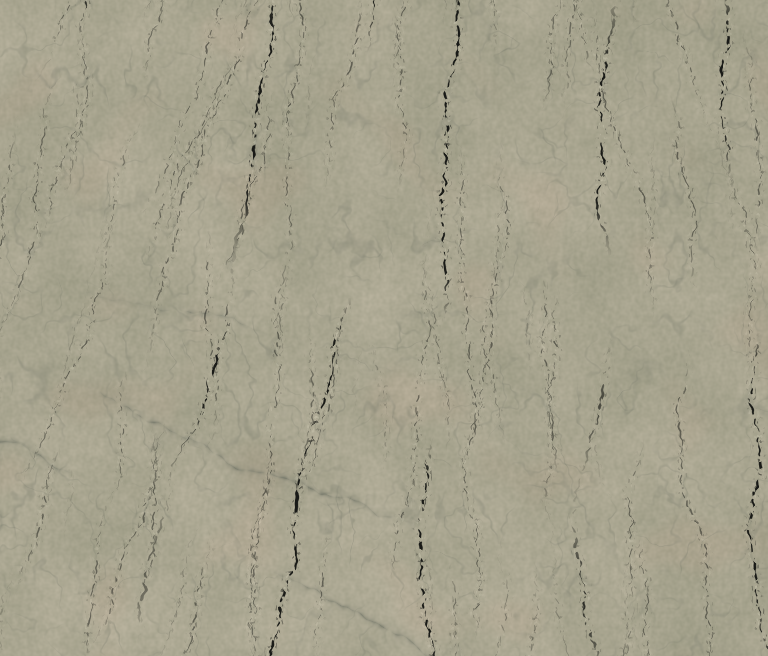
A Shadertoy shader for this texture:

```glsl
#define LIGHT vec3(0.706, 0.685, 0.603)
#define DARK vec3(0.606, 0.602, 0.515)
#define GREY vec3(0.465, 0.475, 0.420)
#define INK vec3(0.070, 0.075, 0.065)
#define BLOTCH_SCALE 8.0
#define GRAIN 0.34
#define MAIN_VEINS 6.0
#define FINE_VEINS 40.0
#define MAIN_WIDTH 0.0019
#define FINE_WIDTH 0.0009
#define SEAMS 3.0

float hash(float n) { return fract(sin(n * 127.1 + 3.7) * 43758.5); }

vec2 gradientAt(vec2 cell) {
    float angle = 6.2832 * fract(sin(dot(cell, vec2(127.1, 311.7))) * 43758.5);
    return vec2(cos(angle), sin(angle));
}

float noise(vec2 p) {
    vec2 i = floor(p), f = p - i;
    vec2 u = f * f * f * (f * (f * 6.0 - 15.0) + 10.0);
    vec2 e = vec2(0.0, 1.0);
    float low = mix(dot(gradientAt(i), f), dot(gradientAt(i + e.yx), f - e.yx), u.x);
    float high = mix(dot(gradientAt(i + e.xy), f - e.xy), dot(gradientAt(i + e.yy), f - e.yy), u.x);
    return mix(low, high, u.y);
}

float fbm(vec2 p) {
    float sum = 0.0, amp = 1.0;
    for (int k = 0; k < 5; k++) {
        sum += amp * noise(p);
        p = mat2(1.6, 1.2, -1.2, 1.6) * p + 7.3;
        amp *= 0.55;
    }
    return sum;
}

float stroke(float d, float width) {
    float soft = 0.75 / iResolution.y;
    return 1.0 - smoothstep(width - soft, width + soft, d);
}

// Steep broken cracks: x holds the dark ink, y the pale flecks beside it
vec2 cracks(vec2 p, float count, float seed, float width, float cover) {
    float aspect = iResolution.x / iResolution.y;
    vec2 marks = vec2(0.0);
    for (float i = 0.0; i < count; i++) {
        float id = i + seed, row = id * 3.7 + 0.5;
        float across = (i + hash(id)) / count;
        float lean = mix(0.34, -0.14, across) + 0.18 * (hash(id + 0.5) - 0.5);
        float x = mix(-0.06, aspect + 0.06, across) + lean * (p.y - 0.5)
            + 0.080 * noise(vec2(p.y * 2.3, row))
            + 0.022 * noise(vec2(p.y * 9.0, row + 0.3))
            + 0.007 * noise(vec2(p.y * 38.0, row + 0.6))
            + 0.005 * noise(vec2(p.y * 95.0, row + 0.9));
        float d = abs(p.x - x);
        if (d > 0.03) continue;

        float present = smoothstep(-0.08, 0.2, noise(vec2(p.y * 3.1 + row, row)) + cover);
        float swell = width * (0.8 + 1.5 * noise(vec2(p.y * 22.0, row + 0.8)));
        float dash = smoothstep(-0.08, 0.1, noise(p * vec2(130.0, 85.0) + row) + 0.02);
        float grit = noise(p * vec2(230.0, 140.0) + row);
        float near = exp(-d * d / 0.00005);
        float core = stroke(d, swell) * dash;
        float crumbs = 0.6 * near * smoothstep(0.26, 0.46, grit);
        marks = max(marks, present * vec2(max(core, crumbs), near * smoothstep(0.22, 0.42, -grit)));
    }
    return marks;
}

// Soft grey seams falling from left to right
float seams(vec2 p) {
    float shade = 0.0;
    for (float i = 0.0; i < SEAMS; i++) {
        float y = 0.34 + 0.11 * i - (0.55 - 0.17 * i) * p.x
            + 0.05 * noise(vec2(p.x * 3.0, i + 0.4))
            + 0.016 * noise(vec2(p.x * 17.0, i + 8.6))
            + 0.007 * noise(vec2(p.x * 60.0, i + 2.7));
        float d = abs(p.y - y);
        float fade = smoothstep(-0.4, 0.15, noise(vec2(p.x * 5.0, i + 4.5)));
        fade *= 1.0 - smoothstep(0.6, 0.9, p.x);
        float patches = 0.6 + 1.2 * noise(p * 75.0 + i);
        shade = max(shade, fade * patches * (0.6 * exp(-d / 0.0025) + 0.18 * exp(-d / 0.012)));
    }
    return shade;
}

// Faint ragged hairlines along the zero lines of warped noise
float web(vec2 p, vec2 scale, float thin) {
    vec2 warp = 0.020 * vec2(noise(p * 19.0), noise(p * 19.0 + 31.7))
        + 0.009 * vec2(noise(p * 70.0), noise(p * 70.0 + 11.3));
    float line = 1.0 - smoothstep(0.0, thin, abs(noise((p + warp) * scale)));
    return line * smoothstep(-0.1, 0.3, noise(p * 12.0 + scale));
}

void mainImage(out vec4 fragColor, in vec2 fragCoord) {
    vec2 p = fragCoord / iResolution.y;

    // Clouded stone with fine grain
    float tone = 0.56 + 0.42 * fbm(p * BLOTCH_SCALE) + 0.22 * noise(p * 2.3 + 5.2);
    tone += GRAIN * (noise(p * vec2(120.0, 85.0)) + 0.8 * noise(p * 190.0 + 9.1));
    tone -= 0.08 * (p.x - 0.58);
    vec3 color = mix(DARK, LIGHT, clamp(tone, -0.15, 1.15));
    color += vec3(0.010, -0.004, -0.004) * smoothstep(0.1, 0.5, noise(p * 9.0 + 17.0));

    // Grey web and seams
    float grey = 0.26 * web(p, vec2(25.0, 8.0), 0.07) + 0.20 * web(p + 3.1, vec2(15.0, 21.0), 0.06);
    color = mix(color, GREY, clamp(grey + seams(p), 0.0, 0.85));

    // Dark cracks
    vec2 strong = cracks(p, MAIN_VEINS, 11.0, MAIN_WIDTH, 0.04);
    vec2 fine = cracks(p, FINE_VEINS, 53.0, FINE_WIDTH, -0.02);
    color += 0.06 * max(strong.y, 0.7 * fine.y);
    color = mix(color, INK, max(0.95 * strong.x, 0.5 * fine.x));

    fragColor = vec4(color, 1.0);
}
```
